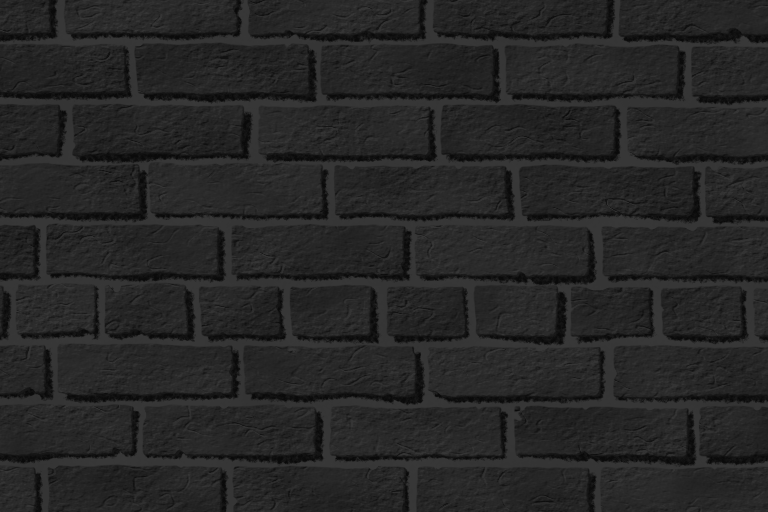
This texture is drawn by a Shadertoy shader. Its source:

```glsl
// Dark painted brick wall: courses of long bricks and one course of half bricks.
// Rounded boxes with noise-worn outlines cast gritty shadows to the lower right;
// the faces carry sparse embossed noise. Units are canvas heights, y downwards.

const vec3 FACE_COLOR   = vec3(0.168);
const vec3 DARK_FACE    = vec3(0.126);
const vec3 MORTAR_COLOR = vec3(0.212);
const vec3 SHADOW_COLOR = vec3(0.058);

const float FIRST_BED    = 0.076;   // centre of the uppermost bed joint
const float ROW_PITCH    = 0.1176;
const float BRICK_PITCH  = 0.361;
const int   HEADER_ROW   = 5;       // course of half bricks
const float ROW_SHIFT[9] = float[9](0.115, 0.255, 0.128, 0.282, 0.081,
                                    0.018, 0.103, 0.270, 0.081);
const vec2  JOINT        = vec2(0.024, 0.021);
const vec2  SHADOW_REACH = vec2(0.0100, 0.0092);
const float REACH_CHANGE = 1.3;     // how much the shadow width wanders
const float SHADOW_GRIT  = 0.0042;
const vec2  SIZE_JITTER  = vec2(0.005, 0.003);
const float CORNER       = 0.006;
const float WEAR         = 0.0065;  // waviness of the brick outlines
const float CHIP_DEPTH   = 0.014;
const float RELIEF       = 0.16;
const float SMOOTHNESS   = 0.045;   // slopes below this stay flat

float hash(vec2 p) {
    vec3 q = fract(p.xyx * 0.1031);
    q += dot(q, q.yzx + 33.33);
    return fract((q.x + q.y) * q.z);
}

float gradientDot(vec2 cell, vec2 offset) {
    float angle = 6.2832 * hash(cell + 57.0);
    return dot(vec2(cos(angle), sin(angle)), offset);
}

// Gradient noise, about -0.7 to 0.7
float noise(vec2 p) {
    vec2 i = floor(p), f = p - i;
    vec2 u = f * f * f * (f * (f * 6.0 - 15.0) + 10.0);
    vec2 e = vec2(0.0, 1.0);
    return mix(mix(gradientDot(i, f), gradientDot(i + e.yx, f - e.yx), u.x),
               mix(gradientDot(i + e, f - e), gradientDot(i + 1.0, f - 1.0), u.x), u.y);
}

float fbm(vec2 p) {
    float sum = 0.0, amplitude = 1.0;
    for (int i = 0; i < 3; i++) {
        sum += amplitude * noise(p);
        p = mat2(1.6, 1.2, -1.2, 1.6) * p + 7.3;
        amplitude *= 0.55;
    }
    return sum;
}

// Signed distance to the brick of this cell; id names the brick
float brickDistance(vec2 p, out vec2 id) {
    vec2 worn = p + WEAR * vec2(noise(p * 13.0), noise(p * 11.0 + 31.0));
    worn += 0.35 * WEAR * vec2(noise(p * 55.0 + 9.0), noise(p * 50.0 + 77.0));
    worn.y -= 0.003 * p.x;

    float course = (worn.y - FIRST_BED) / ROW_PITCH + 1.0;
    int row = clamp(int(floor(course)), 0, 8);
    float pitch = row == HEADER_ROW ? 0.5 * BRICK_PITCH : BRICK_PITCH;
    float along = (worn.x - ROW_SHIFT[row]) / pitch;
    id = floor(vec2(along, course));

    vec2 size = vec2(pitch, ROW_PITCH);
    vec2 local = (fract(vec2(along, course)) - 0.5) * size;
    vec2 jitter = vec2(hash(id + 3.0), hash(id + 19.0)) - 0.5;
    vec2 q = abs(local + SIZE_JITTER * jitter.yx)
           - 0.5 * (size - JOINT) - 0.5 * SIZE_JITTER * jitter + CORNER;
    float d = length(max(q, 0.0)) + min(max(q.x, q.y), 0.0) - CORNER;

    // Broken bits along the edges
    return d + CHIP_DEPTH * smoothstep(0.32, 0.65, noise(p * 24.0 + 140.0));
}

// Rough clay, streaked along the brick, with thin broken creases
float surfaceHeight(vec2 p) {
    vec2 bent = p + 0.012 * vec2(noise(p * 33.0), noise(p * 29.0 + 12.0));
    float line = 1.0 - smoothstep(0.0, 0.09, abs(noise(bent * vec2(19.0, 36.0) + 5.0)));
    float broken = smoothstep(-0.05, 0.3, noise(p * 21.0 + 63.0));
    return 0.62 * fbm(p * vec2(52.0, 80.0)) - 0.5 * line * broken;
}

void mainImage(out vec4 fragColor, in vec2 fragCoord) {
    float pixel = 1.0 / iResolution.y;
    vec2 p = vec2(fragCoord.x, iResolution.y - fragCoord.y) * pixel;

    // Outline and cast shadow of wandering width
    vec2 id, casterId;
    float d = brickDistance(p, id);
    float reach = clamp(1.0 + REACH_CHANGE * noise(p * 6.0 + 60.0), 0.4, 1.6);
    float shadowD = brickDistance(p - SHADOW_REACH * reach, casterId);
    float grit = fbm(p * 120.0 + 20.0);
    shadowD += SHADOW_GRIT * grit;
    float face = 1.0 - smoothstep(-pixel, pixel, d);
    float shadow = 1.0 - smoothstep(-0.0022 - pixel, 0.0012 + pixel, shadowD);

    // Mortar: nearly flat, with gritty dark shade below and right of the bricks
    vec3 mortar = MORTAR_COLOR + 0.016 * noise(p * 7.0) + 0.004 * grit;
    vec3 shade = SHADOW_COLOR + 0.06 * max(grit, -0.3);
    mortar = mix(mortar, shade, shadow);

    // Brick face: tone per brick, stains, then sparse light from the upper left
    vec2 e = vec2(0.0012);
    float slope = surfaceHeight(p + e) - surfaceHeight(p - e);
    float emboss = sign(slope) * max(abs(slope) - SMOOTHNESS, 0.0);
    float roughness = 0.9 + 1.2 * noise(p * vec2(7.0, 12.0) + 33.0);
    float stain = 0.35 + 0.8 * (hash(id + 41.0) - 0.5) + 0.9 * fbm(p * vec2(5.0, 8.0) + 90.0);
    vec3 brick = mix(FACE_COLOR, DARK_FACE, clamp(stain, 0.0, 1.0));
    brick += clamp(RELIEF * roughness * emboss, -0.07, 0.04);
    brick += 0.010 * noise(p * 190.0 + 8.0);

    // Worn arris: the lower and right edges turn into the dark
    vec2 edgeId;
    float lowerEdge = brickDistance(p + 0.4 * SHADOW_REACH, edgeId) + 0.5 * SHADOW_GRIT * grit;
    brick *= 1.0 - 0.4 * smoothstep(-0.001, 0.003, lowerEdge);

    fragColor = vec4(mix(mortar, brick, face), 1.0);
}
```
